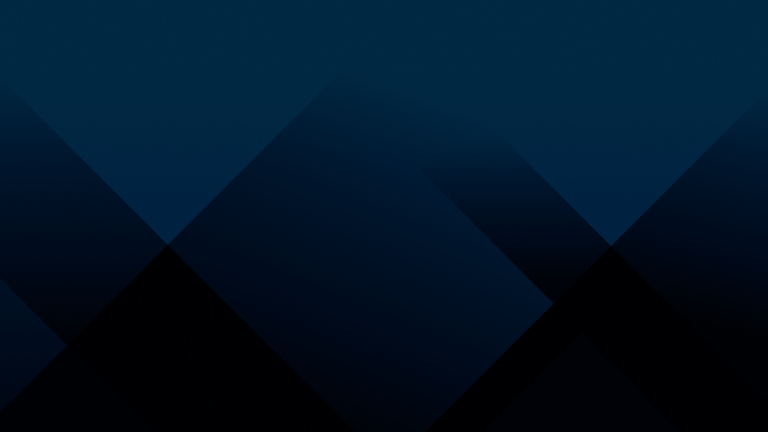
Write a Shadertoy shader that draws this background.

```glsl
// Dark navy backdrop of crossing diagonal panels that fade into black.

const vec3 SKY   = vec3(0.004, 0.158, 0.262);
const vec3 DUSK  = vec3(0.000, 0.132, 0.252);
const vec3 NAVY  = vec3(0.000, 0.082, 0.170);
const vec3 INK   = vec3(0.000, 0.036, 0.100);
const vec3 BLACK = vec3(0.000, 0.000, 0.006);

// Smooth half-plane mask: 1 where a diagonal coordinate exceeds the edge.
float beyond(float coord, float edge, float blur) {
    return smoothstep(-blur, blur, coord - edge);
}

// Depth 0..3 runs from open sky through navy and ink to black.
vec3 shade(float depth, vec3 sky) {
    vec3 c = mix(sky, NAVY, clamp(depth, 0.0, 1.0));
    c = mix(c, INK, clamp(depth - 1.0, 0.0, 1.0));
    return mix(c, BLACK, clamp(depth - 2.0, 0.0, 1.0));
}

// Fine grain that softens banding.
float hash(vec2 p) {
    return fract(sin(dot(p, vec2(127.1, 311.7))) * 43758.5);
}

void mainImage(out vec4 fragColor, in vec2 fragCoord) {
    // Canvas units: height 1, y measured down from the top.
    vec2 p = vec2(fragCoord.x, iResolution.y - fragCoord.y) / iResolution.y;
    float blur = 1.2 / iResolution.y;
    float rise = p.x + p.y;
    float fall = p.y - p.x;

    // Edges shared by the panels.
    float pastLeft   = beyond(rise, 0.955, blur);
    float pastRight  = beyond(rise, 1.984, blur);
    float pastInner  = beyond(rise, 2.118, blur * 3.0);
    float underFar   = beyond(fall, -0.845, blur);
    float underStrip = beyond(fall, -0.579, blur);
    float underMain  = beyond(fall, 0.178, blur);
    float underLow   = beyond(fall, 0.644, blur);

    // Left panels, above the first rising edge.
    float leftDepth = clamp((p.y - 0.17) * 4.5, 0.0, 2.85);
    float cornerDepth = 1.4 + (p.y - 0.66) * 3.0;
    float left = underMain * mix(leftDepth, cornerDepth, underLow);

    // Central diamond, its shaded strip and the black wedge below.
    float diamond = max(0.55 + 3.2 * (p.y - 0.4 * p.x), 0.0);
    float strip = max(diamond, min((p.y - 0.30) * 7.7, 2.7));
    float center = underFar * mix(strip, diamond, underStrip);
    float wedge = mix(2.95, 2.9, underLow);
    center = mix(center, wedge, underMain);

    // Right panels, beyond the second rising edge.
    float right = clamp(5.0 * (p.y - 0.17 - 0.25 * (p.x - 1.6)), 0.0, 2.85);
    float lower = mix(2.97, 2.78, underStrip * pastInner);
    right = mix(right, lower, underFar);

    // Combine the depths and tint the sky toward the valleys.
    float depth = mix(mix(left, center, pastLeft), right, pastRight);
    vec3 sky = mix(SKY, DUSK, smoothstep(0.15, 0.55, p.y));
    vec3 color = shade(depth, sky);
    color += (hash(floor(p * 288.0)) - 0.5) * 0.003;
    fragColor = vec4(clamp(color, 0.0, 1.0), 1.0);
}
```
